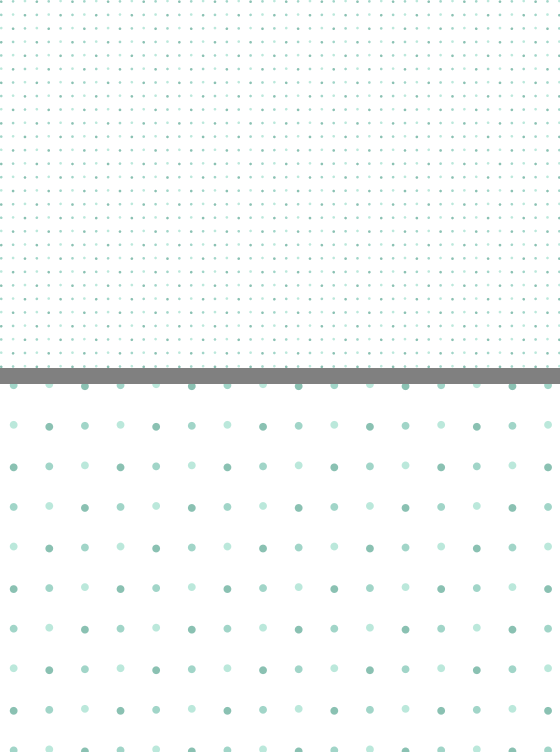
Top, the full canvas; bottom, a detail of the centre.
Give the GLSL for this pattern, as a WebGL 2 fragment shader.

```glsl
#version 300 es
precision highp float;
// A grid of small mint dots on white, in three tints that step along diagonals.

uniform vec2 u_resolution;
out vec4 outColor;

// Lengths are in canvas heights, measured from the top left corner.
const vec2 PITCH = vec2(0.03227, 0.03675);
const vec2 FIRST_DOT = vec2(0.0033, 0.0037);
const float DOT_RADIUS = 0.0035;
const float TINT_DROP = 0.0009;   // darker dots sit slightly lower

const vec3 PAPER = vec3(1.0);
const vec3 DARK_MINT = vec3(0.54, 0.755, 0.70);
const vec3 MID_MINT = vec3(0.63, 0.835, 0.785);
const vec3 PALE_MINT = vec3(0.735, 0.91, 0.86);

// Tint index along the diagonal: 0 dark, 1 mid, 2 pale.
float tintIndex(vec2 cell) {
    return mod(cell.x + cell.y, 3.0);
}

vec3 tintColor(float index) {
    return index < 0.5 ? DARK_MINT : index < 1.5 ? MID_MINT : PALE_MINT;
}

void main() {
    float pixel = 1.0 / u_resolution.y;
    vec2 point = vec2(gl_FragCoord.x, u_resolution.y - gl_FragCoord.y) * pixel;

    // Nearest dot of the grid
    vec2 cell = floor((point - FIRST_DOT) / PITCH + 0.5);
    float tint = tintIndex(cell);
    vec2 center = FIRST_DOT + cell * PITCH;
    center.y += TINT_DROP * (1.0 - tint);

    // Disc with an edge one pixel wide
    float edge = length(point - center) - DOT_RADIUS;
    float coverage = clamp(0.5 - edge / pixel, 0.0, 1.0);

    outColor = vec4(mix(PAPER, tintColor(tint), coverage), 1.0);
}
```
